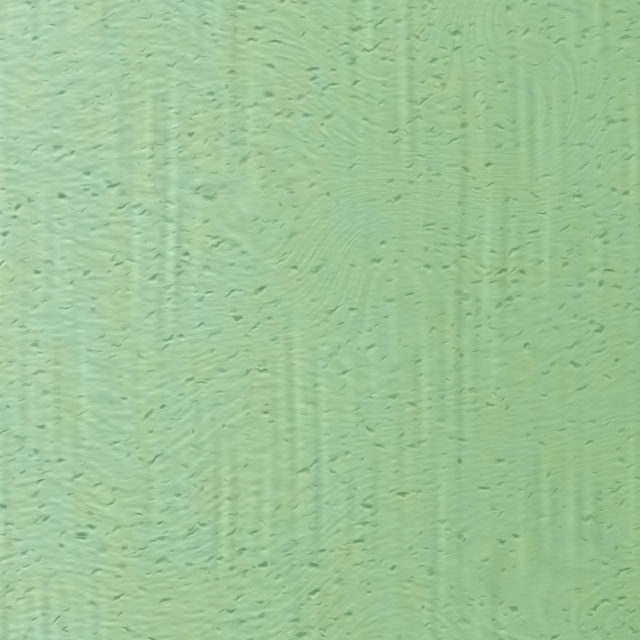
Write a WebGL 1 fragment shader that draws this texture.

```glsl
precision highp float;
// Pale green painted plaster: small slanted pits, faint vertical brush streaks, soft side light.
uniform vec2 u_resolution;

float hash(vec2 p) {
  vec3 q = fract(vec3(p.xyx) * 0.1031);
  q += dot(q, q.yzx + 33.33);
  return fract((q.x + q.y) * q.z);
}

float noise(vec2 p) {
  vec2 i = floor(p);
  vec2 f = fract(p);
  f = f * f * (3.0 - 2.0 * f);
  float low = mix(hash(i), hash(i + vec2(1.0, 0.0)), f.x);
  float high = mix(hash(i + vec2(0.0, 1.0)), hash(i + vec2(1.0, 1.0)), f.x);
  return mix(low, high, f.y);
}

float fbm(vec2 p) {
  float sum = 0.0;
  float weight = 0.5;
  for (int i = 0; i < 4; i++) {
    sum += weight * noise(p);
    p = p * 2.03 + 17.0;
    weight *= 0.5;
  }
  return sum / 0.9375;
}

float ellipse(vec2 d, vec2 radius) {
  return 1.0 - smoothstep(0.25, 1.25, length(d / radius));
}

// Scattered pits: x is the dark hollow, y the lit rim under it.
vec2 pits(vec2 p, vec2 cell, vec2 size, float density, float seed) {
  vec2 home = floor(p / cell);
  vec2 result = vec2(0.0);
  for (int j = -1; j <= 1; j++) {
    for (int i = -1; i <= 1; i++) {
      vec2 id = home + vec2(float(i), float(j));
      vec2 key = id + seed;
      vec2 jitter = vec2(hash(key + 3.7), hash(key + 51.3));
      vec2 center = (id + jitter) * cell;
      float cluster = smoothstep(0.25, 0.75, fbm(center * 7.0 + seed));
      float present = step(hash(key + 91.1), density * (0.3 + 1.4 * cluster));
      float strength = present * mix(0.3, 1.0, hash(key + 23.9));
      vec2 d = p - center;
      d.y -= d.x * mix(-0.25, 0.7, hash(key + 71.7));
      vec2 radius = size * mix(vec2(0.6), vec2(1.4, 1.2), vec2(hash(key + 13.1), hash(key + 37.3)));
      float hollow = ellipse(d, radius);
      float rim = ellipse(d + vec2(-0.2, 1.9) * radius.y, radius * vec2(1.1, 0.9));
      result = max(result, strength * vec2(hollow, rim));
    }
  }
  return result;
}

// Fine trowel grain, lit as the height difference along a slanted axis.
float grain(vec2 p, vec2 frequency, float slant) {
  vec2 q = vec2(p.x, p.y - slant * p.x) * frequency;
  return noise(q) - noise(q + vec2(0.15, 0.8));
}

// Vertical brush ridges that fade in and out along their length.
float streaks(vec2 p) {
  float x = p.x + 0.012 * (noise(p * vec2(3.0, 4.0)) - 0.5);
  float ridge = noise(vec2(x * 75.0, p.y * 5.0)) - noise(vec2(x * 75.0 + 0.7, p.y * 5.0));
  float patches = smoothstep(0.4, 0.75, noise(p * vec2(13.0, 5.0) + 40.0));
  return ridge * (0.25 + patches);
}

vec3 wallColor(vec2 p) {
  vec3 lightGreen = vec3(0.695, 0.825, 0.688);
  vec3 darkGreen = vec3(0.568, 0.728, 0.522);
  float shade = 0.06 + 0.72 * p.x + 0.2 * (1.0 - p.y);
  shade += 0.22 * (fbm(p * vec2(4.0, 3.0) + 9.0) - 0.5);
  vec3 color = mix(lightGreen, darkGreen, clamp(shade, 0.0, 1.0));
  float tint = fbm(p * vec2(22.0, 14.0) + 63.0) - 0.5;
  return color + tint * vec3(-0.035, 0.0, 0.06);
}

void main() {
  vec2 p = gl_FragCoord.xy / min(u_resolution.x, u_resolution.y);
  vec3 color = wallColor(p);

  // Relief is stronger toward the lit left side.
  float roughness = mix(1.15, 0.6, smoothstep(0.1, 1.0, p.x));
  float slant = mix(-0.15, 0.4, noise(p * 5.0 + 5.0));
  float relief = 0.055 * grain(p, vec2(55.0, 150.0), slant);
  relief += 0.035 * grain(p + 3.0, vec2(110.0, 240.0), 0.1);
  color += relief * roughness + 0.05 * streaks(p);

  // Ragged pits in two sizes.
  vec2 ragged = vec2(noise(p * 130.0), noise(p * 130.0 + 80.0)) - 0.5;
  vec2 q = p + 0.005 * ragged;
  vec2 large = pits(q, vec2(0.034, 0.027), vec2(0.0088, 0.0038), 0.42, 11.0);
  vec2 small = pits(q, vec2(0.021, 0.016), vec2(0.0062, 0.0026), 0.38, 207.0);
  vec2 pit = max(large, small * 0.65) * mix(1.05, 0.8, p.x);
  color += vec3(0.065, 0.055, 0.06) * pit.y * (1.0 - pit.x);
  color -= vec3(0.21, 0.19, 0.19) * pit.x;

  gl_FragColor = vec4(clamp(color, 0.0, 1.0), 1.0);
}
```
